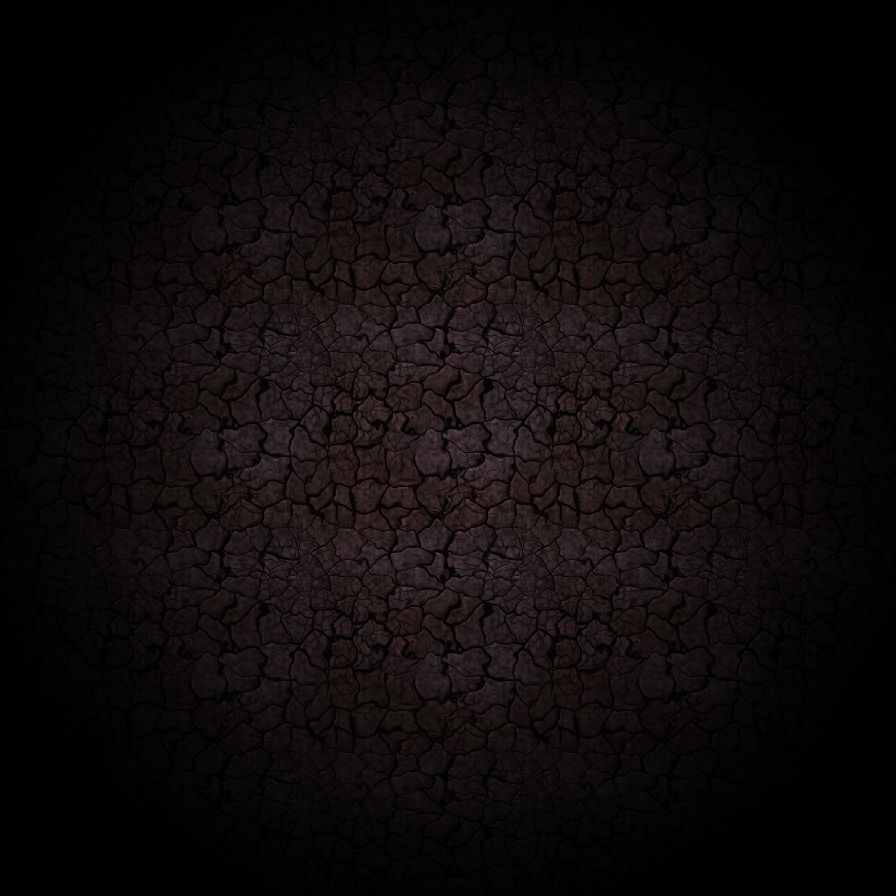
Reproduce this texture procedurally as a WebGL 2 fragment shader.

```glsl
#version 300 es
precision highp float;
// Dark cracked earth: one wrapping tile of dry plates, repeated in a square grid
// and lit by a soft central glow that dies to black at the borders.
// Plates are Voronoi cells with noise-warped edges; finer cracks, grain and tint on top.

#define REPEATS 4.0        // tiles across and down
#define PLATES ivec2(8, 9) // plates per tile
#define SWELL 0.22         // enlarges plates around the tile corners
#define WARP 0.024         // raggedness of the cracks, in tiles
#define CRACK 0.042        // half width of main cracks, in plates
#define HAIRLINE 0.040     // half width of fine cracks, in small plates
#define BEVEL 0.38         // light and shade on plate rims
#define GRAIN 1.00         // strength of the surface roughness
#define GLOW_INNER 0.06    // radius of full light
#define GLOW_OUTER 0.59    // radius of full dark

uniform vec2 u_resolution;
out vec4 fragColor;

const float TAU = 6.2831853;
const vec3 BROWN = vec3(0.190, 0.128, 0.125);
const vec3 MAUVE = vec3(0.215, 0.160, 0.182);
const vec3 GAP = vec3(0.024, 0.020, 0.013);

// Integer hash of a lattice cell, wrapped to its period
vec2 hash2(ivec2 cell, ivec2 period, uint seed) {
    uvec2 c = uvec2((cell % period + period) % period);
    uint h = c.x * 1597334673u ^ c.y * 3812015801u ^ seed * 2798796415u;
    h = (h ^ (h >> 16)) * 2146121005u;
    h = (h ^ (h >> 15)) * 2221713035u;
    h ^= h >> 16;
    return vec2(h & 65535u, h >> 16) / 65535.0;
}

// Two independent channels of wrapping value noise over one tile
vec2 noise2(vec2 tile, ivec2 period, uint seed) {
    vec2 p = tile * vec2(period);
    ivec2 i = ivec2(floor(p));
    vec2 f = fract(p);
    f = f * f * (3.0 - 2.0 * f);
    vec2 low = mix(hash2(i, period, seed), hash2(i + ivec2(1, 0), period, seed), f.x);
    vec2 high = mix(hash2(i + ivec2(0, 1), period, seed), hash2(i + ivec2(1, 1), period, seed), f.x);
    return mix(low, high, f.y);
}

// Voronoi plates: x = distance to the rim, y = rim facing the light, z = plate id
vec3 plates(vec2 tile, ivec2 period, uint seed) {
    vec2 p = tile * vec2(period);
    ivec2 base = ivec2(floor(p));
    vec2 f = fract(p);
    vec2 nearest = vec2(0.0);
    ivec2 home = ivec2(0);
    float best = 8.0;
    for (int y = -1; y <= 1; y++)
    for (int x = -1; x <= 1; x++) {
        ivec2 o = ivec2(x, y);
        vec2 r = vec2(o) + 0.05 + 0.9 * hash2(base + o, period, seed) - f;
        float d = dot(r, r);
        if (d < best) { best = d; nearest = r; home = o; }
    }
    float rim = 8.0;
    vec2 facing = vec2(0.0);
    for (int y = -2; y <= 2; y++)
    for (int x = -2; x <= 2; x++) {
        ivec2 o = home + ivec2(x, y);
        if (o == home) continue;
        vec2 r = vec2(o) + 0.05 + 0.9 * hash2(base + o, period, seed) - f;
        vec2 n = normalize(r - nearest);
        float d = dot(0.5 * (r + nearest), n);
        if (d < rim) { rim = d; facing = n; }
    }
    float id = hash2(base + home, period, seed + 7u).x;
    return vec3(rim, dot(facing, normalize(vec2(-0.6, 0.8))), id);
}

void main() {
    vec2 uv = gl_FragCoord.xy / u_resolution;
    vec2 tile = fract(uv * REPEATS);
    float pixel = REPEATS / min(u_resolution.x, u_resolution.y);

    // Uneven plate sizes and ragged edges
    vec2 warped = tile - SWELL * sin(TAU * tile) / TAU;
    warped += WARP * (noise2(tile, ivec2(14), 1u) - 0.5) * 2.0;
    warped += WARP * (noise2(tile, ivec2(38), 2u) - 0.5) * 0.9;

    vec2 patches = noise2(tile, ivec2(4), 3u);
    vec2 blotches = noise2(tile, ivec2(11), 4u);

    // Main cracks, opening and closing along their length
    vec3 plate = plates(warped, PLATES, 5u);
    float width = CRACK * mix(0.3, 1.7, blotches.x);
    float soft = 0.012 + pixel * float(PLATES.x) * 0.5;
    float solid = smoothstep(width - soft, width + soft, plate.x);

    // Fine cracks gathered in rubble patches
    vec3 chip = plates(warped + 0.37, PLATES * 2, 6u);
    float rubble = smoothstep(0.3, 0.7, patches.x * 0.6 + blotches.y * 0.4);
    float hair = 1.0 - smoothstep(HAIRLINE - soft, HAIRLINE + 2.0 * soft, chip.x);
    solid *= 1.0 - 0.7 * rubble * hair;

    // Plate surface: tint, rough grain, faint upright scratches, lit rims
    float tint = 0.8 * patches.y + 0.2 * plate.z;
    vec3 color = mix(BROWN, MAUVE, smoothstep(0.2, 0.75, tint));
    float grain = noise2(tile, ivec2(56), 8u).x * 0.4 + noise2(tile, ivec2(112), 9u).y * 0.6;
    float scratch = noise2(tile, ivec2(72, 14), 10u).x;
    color *= 1.0 + GRAIN * (grain - 0.5) + 0.25 * (scratch - 0.5);
    color *= 0.83 + 0.08 * plate.z + 0.2 * blotches.y;
    color *= 1.0 + BEVEL * plate.y * (1.0 - smoothstep(width, width + 0.12, plate.x));
    color = mix(GAP, color, solid);

    // Central glow over the whole canvas
    float glow = 1.0 - smoothstep(GLOW_INNER, GLOW_OUTER, length(uv - 0.5));
    fragColor = vec4(color * glow, 1.0);
}
```
